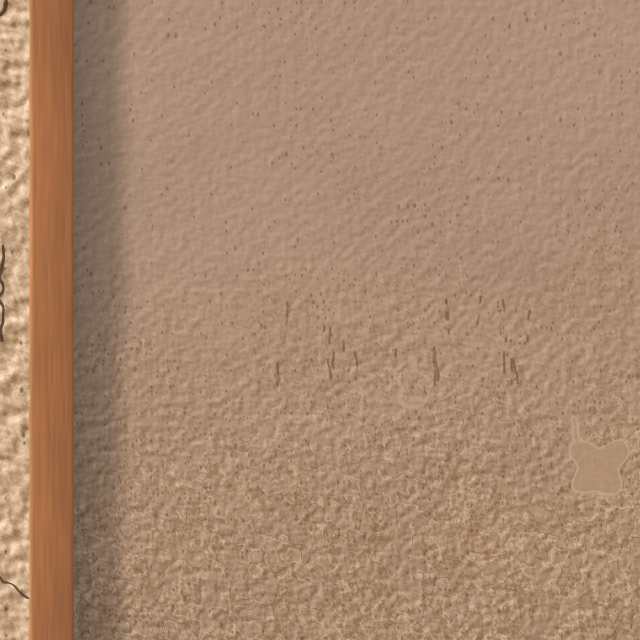
This texture is drawn by a Shadertoy shader. Its source:

```glsl
// Draws weathered tan plaster beside a vertical wooden batten and a strip of rough wall.

float hash(vec2 p) {
    return fract(sin(dot(p, vec2(127.1, 311.7))) * 43758.545);
}

float noise(vec2 p) {
    vec2 cell = floor(p), f = fract(p);
    f = f * f * (3.0 - 2.0 * f);
    float low = mix(hash(cell), hash(cell + vec2(1, 0)), f.x);
    float high = mix(hash(cell + vec2(0, 1)), hash(cell + 1.0), f.x);
    return mix(low, high, f.y);
}

float fbm(vec2 p) {
    float sum = 0.0, amplitude = 0.5;
    for (int i = 0; i < 4; i++) {
        sum += amplitude * noise(p);
        p = mat2(1.6, 1.2, -1.2, 1.6) * p + 7.3;
        amplitude *= 0.5;
    }
    return sum / 0.9375;
}

// Slope of the noise toward a light at the upper left.
float relief(vec2 p, float scale) {
    vec2 q = p * scale;
    return fbm(q + vec2(-0.22, 0.22)) - fbm(q + vec2(0.22, -0.22));
}

float segment(vec2 p, vec2 a, vec2 b) {
    vec2 pa = p - a, ba = b - a;
    return length(pa - ba * clamp(dot(pa, ba) / dot(ba, ba), 0.0, 1.0));
}

float stroke(float dist, float width, float blur) {
    return 1.0 - smoothstep(width - blur, width + blur, abs(dist));
}

// Small scattered holes; density is the share of cells that hold one.
float pits(vec2 p, float scale, float density, float blur) {
    vec2 q = p * scale, cell = floor(q);
    vec2 center = 0.3 + 0.4 * vec2(hash(cell + 3.1), hash(cell + 8.7));
    vec2 d = (fract(q) - center) * vec2(1.25, 0.8);
    float radius = 0.1 + 0.16 * hash(cell + 5.9);
    return step(hash(cell), density) * stroke(length(d), radius, blur * scale);
}

// Concave four-cornered chip with a tail at its upper left.
float chipDistance(vec2 p, vec2 center) {
    vec2 d = p - center;
    float angle = atan(d.y, d.x);
    float radius = 0.043 + 0.009 * cos(4.0 * angle - 3.0) + 0.004 * sin(3.0 * angle);
    float tail = segment(d, vec2(-0.03, 0.025), vec2(-0.041, 0.072)) - 0.004;
    return min(length(d) - radius, tail);
}

// Thin drips hanging through the middle of the plaster.
float drips(vec2 p, float blur) {
    float mask = 0.0;
    for (int i = 0; i < 24; i++) {
        float id = float(i);
        vec2 top = vec2(0.41 + 0.45 * hash(vec2(id, 1)), 0.43 + 0.11 * hash(vec2(id, 2)));
        vec2 bottom = top + vec2(0.012 * (hash(vec2(id, 4)) - 0.3), -0.02 - 0.04 * hash(vec2(id, 3)));
        mask = max(mask, stroke(segment(p, top, bottom), 0.0018, blur));
    }
    return mask * smoothstep(0.3, 0.6, noise(p * 85.0));
}

vec3 plaster(vec2 p, float blur) {
    float wear = smoothstep(0.78, 0.1, p.y + 0.14 * (fbm(p * 5.0) - 0.5) - 0.1 * (p.x - 0.5));
    vec3 color = mix(vec3(0.675, 0.553, 0.467), vec3(0.665, 0.54, 0.435), wear);
    color *= 1.0 + 0.07 * (fbm(p * vec2(5.0, 7.0) + 4.0) - 0.5);
    color += relief(p, 105.0) * mix(0.11, 0.28, wear);

    // Wormy ridges: ochre grooves with pale shoulders.
    vec2 warped = p + 0.007 * vec2(noise(p * 45.0), noise(p * 45.0 + 19.0));
    float ridge = fbm(warped * vec2(52.0, 45.0));
    float area = wear * smoothstep(0.36, 0.62, fbm(p * 8.0 + 11.0) + 0.18 * wear);
    color = mix(color, vec3(0.51, 0.36, 0.22), 0.5 * area * stroke(ridge - 0.46, 0.018, 0.025));
    color += vec3(0.1, 0.09, 0.08) * area * stroke(ridge - 0.57, 0.02, 0.03);

    // Holes cluster in patches and grow common toward the bottom.
    float cluster = smoothstep(0.45, 0.7, fbm(p * 9.0 + 31.0));
    float holes = pits(p, 120.0, 0.02 + 0.09 * cluster + 0.16 * wear, blur);
    holes = max(holes, 0.8 * pits(p + 0.37, 75.0, 0.01 + 0.07 * cluster, blur));
    color = mix(color, vec3(0.43, 0.31, 0.22), 0.55 * holes);
    color = mix(color, vec3(0.45, 0.31, 0.19), 0.65 * drips(p + 0.004 * (noise(p * 60.0) - 0.5), blur));

    // Pale wobbling rings and the flaked chip.
    vec2 wobble = 0.022 * (vec2(noise(p * 38.0), noise(p * 38.0 + 9.0)) - 0.5);
    vec2 q = p + wobble;
    float rings = min(abs(length((q - vec2(0.645, 0.4)) * vec2(1.0, 0.8)) - 0.026),
                      abs(length((q - vec2(0.557, 0.375)) * vec2(1.3, 0.7)) - 0.018));
    color = mix(color, vec3(0.76, 0.65, 0.54), 0.55 * stroke(rings, 0.003, 0.002));
    float chip = chipDistance(p + 0.3 * wobble, vec2(0.935, 0.27));
    color = mix(color, vec3(0.69, 0.56, 0.45), 0.9 * stroke(max(chip, 0.0), 0.001, blur));
    color = mix(color, vec3(0.77, 0.65, 0.53), 0.7 * stroke(chip, 0.002, blur));

    // Soft shadow cast by the batten.
    float edge = p.x + 0.012 * (noise(vec2(2.0, p.y * 9.0)) - 0.5);
    float shade = 0.24 * smoothstep(0.215, 0.165, edge) + 0.08 * smoothstep(0.17, 0.115, p.x);
    return color * (1.0 - shade * vec3(1.0, 0.96, 0.9));
}

vec3 wood(vec2 p) {
    float grain = fbm(p * vec2(260.0, 14.0)) - 0.5;
    vec3 color = mix(vec3(0.66, 0.43, 0.275), vec3(0.59, 0.38, 0.25), smoothstep(0.05, 0.112, p.x));
    color *= 1.0 + 0.17 * grain + 0.14 * (fbm(p * vec2(18.0, 5.0)) - 0.5);
    color += vec3(0.15, 0.12, 0.08) * smoothstep(0.054, 0.047, p.x);
    return color * (1.0 - 0.2 * smoothstep(0.109, 0.116, p.x));
}

vec3 roughWall(vec2 p, float blur) {
    vec3 color = vec3(0.79, 0.66, 0.53) + 0.55 * relief(p, 65.0) + 0.12 * (fbm(p * 30.0) - 0.5);
    vec2 q = p + 0.012 * (vec2(noise(p * 60.0), noise(p * 60.0 + 5.0)) - 0.5);
    float cracks = stroke(segment(q, vec2(0.0, 0.1), vec2(0.043, 0.064)), 0.0017, blur);
    cracks = max(cracks, stroke(segment(q, vec2(0.002, 0.61), vec2(0.004, 0.47)), 0.003, blur));
    cracks = max(cracks, stroke(segment(q, vec2(0.0, 0.98), vec2(0.012, 1.0)), 0.003, blur));
    cracks = max(cracks, pits(p, 70.0, 0.08, blur) * 0.6);
    return mix(color, vec3(0.25, 0.18, 0.13), 0.8 * cracks);
}

void mainImage(out vec4 fragColor, in vec2 fragCoord) {
    vec2 p = fragCoord / iResolution.xy;
    float blur = 1.0 / iResolution.y;
    float wallEdge = 0.046 + 0.002 * (noise(vec2(1.0, p.y * 40.0)) - 0.5);
    vec3 color = mix(roughWall(p, blur), wood(p), smoothstep(-blur, blur, p.x - wallEdge));
    color = mix(color, plaster(p, blur), smoothstep(-blur, blur, p.x - 0.115));
    fragColor = vec4(clamp(color, 0.0, 1.0), 1.0);
}
```
